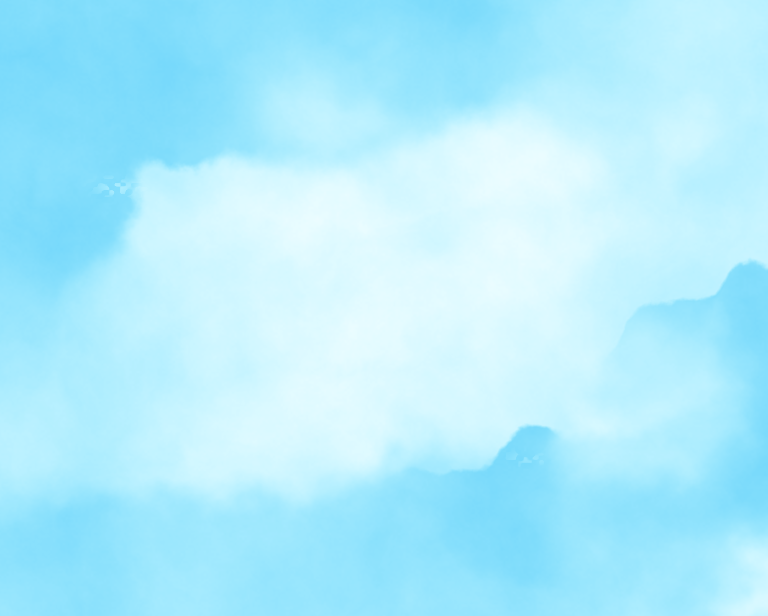
Give the GLSL for this texture, as a Shadertoy shader.

```glsl
// Soft watercolour sky: a scalar "paleness" field is painted with gaussian washes
// and crisp noisy cloud ridges, warped by fractal noise, then mapped to a
// ramp that runs from sky blue to near white.
#define WARP 0.20          // bend of the soft washes
#define RIDGE_ROUGH 0.045  // raggedness of the crisp cloud edges
#define EDGE 0.006         // half width of a crisp edge
#define MOTTLE 0.24        // broad uneven pigment
#define BLOOM 0.08         // small blotches of pigment
#define GRAIN 0.022        // paper grain
#define DEEP_BLUE vec3(0.42, 0.83, 0.978)
#define PALE_WHITE vec3(0.925, 0.99, 1.0)

float hash(vec2 p) {
    return fract(sin(dot(p, vec2(127.1, 311.7))) * 43758.5453);
}

float noise(vec2 p) {
    vec2 i = floor(p), f = fract(p);
    f = f * f * (3.0 - 2.0 * f);
    return mix(mix(hash(i), hash(i + vec2(1, 0)), f.x),
               mix(hash(i + vec2(0, 1)), hash(i + vec2(1, 1)), f.x), f.y);
}

// Fractal noise, centred on zero
float fbm(vec2 p) {
    float sum = 0.0, amp = 0.5;
    for (int i = 0; i < 5; i++) {
        sum += amp * (noise(p) - 0.5);
        p = mat2(1.6, 1.2, -1.2, 1.6) * p + 7.3;
        amp *= 0.5;
    }
    return sum;
}

float puff(vec2 p, vec2 centre, vec2 radius) {
    vec2 q = (p - centre) / radius;
    return exp(-dot(q, q));
}

float bump(float x, float centre, float width) {
    float q = (x - centre) / width;
    return exp(-q * q);
}

// Pull the paleness towards a tone inside a soft ellipse
void wash(inout float v, vec2 p, vec2 centre, vec2 radius, float tone) {
    v = mix(v, tone, puff(p, centre, radius));
}

// Open sky, darker at the left and along the bottom
float skyTone(vec2 p) {
    float v = mix(0.34, 0.48, smoothstep(0.2, 1.1, p.x));
    wash(v, p, vec2(0.15, 0.87), vec2(0.50, 0.32), 0.15);
    wash(v, p, vec2(0.76, 0.95), vec2(0.22, 0.17), 0.15);
    wash(v, p, vec2(0.10, 0.64), vec2(0.18, 0.20), 0.18);
    wash(v, p, vec2(0.65, 0.04), vec2(0.60, 0.18), 0.31);
    wash(v, p, vec2(1.18, 0.82), vec2(0.27, 0.32), 0.67);
    wash(v, p, vec2(0.53, 0.80), vec2(0.16, 0.09), 0.66);
    wash(v, p, vec2(0.08, 0.31), vec2(0.28, 0.14), 0.62);
    wash(v, p, vec2(0.30, 0.08), vec2(0.09, 0.08), 0.45);
    wash(v, p, vec2(0.09, 0.12), vec2(0.12, 0.08), 0.18);
    return v;
}

// Broad pale cloud: crisp at its upper left, dissolving elsewhere
void paintCloud(inout float v, vec2 p, vec2 w, float rough) {
    float top = 0.735 + 0.012 * bump(p.x, 0.41, 0.06)
              + 0.08 * smoothstep(0.58, 0.80, p.x) + rough;
    float soft = mix(0.045, 0.010, bump(p.x, 0.30, 0.13))
               + 0.06 * smoothstep(0.75, 1.0, p.x);
    float left = 0.12 + 0.12 * smoothstep(0.48, 0.67, p.y) - 0.02 * smoothstep(0.68, 0.74, p.y);
    float leftSoft = mix(0.12, 0.018, smoothstep(0.42, 0.66, p.y));
    float base = 0.175 + 0.16 * smoothstep(0.45, 1.0, p.x);
    float mask = smoothstep(-soft, soft, top - p.y)
               * smoothstep(-0.05, 0.05, w.y - base)
               * smoothstep(-leftSoft, leftSoft, mix(p.x, w.x, 0.4) - left + rough);
    float body = mix(0.58, 0.76, smoothstep(0.18, 0.42, w.x));
    v = mix(v, mix(body, 0.66, smoothstep(0.85, 1.05, w.x)), mask);

    // Bright heart and cooler pockets
    float light = 0.0;
    light = max(light, puff(w, vec2(0.80, 0.73), vec2(0.14, 0.12)));
    light = max(light, puff(w, vec2(0.63, 0.47), vec2(0.16, 0.12)));
    light = max(light, puff(w, vec2(0.76, 0.58), vec2(0.20, 0.16)));
    light = max(light, 0.75 * puff(w, vec2(0.50, 0.67), vec2(0.20, 0.06)));
    light = max(light, 0.6 * puff(w, vec2(0.55, 0.34), vec2(0.24, 0.13)));
    v = mix(v, 0.97, light * mask);
    wash(v, w, vec2(0.65, 0.62), vec2(0.05, 0.05), 0.80);
    wash(v, w, vec2(1.10, 0.79), vec2(0.05, 0.06), 0.80);
    wash(v, w, vec2(1.17, 0.71), vec2(0.07, 0.06), 0.60);
}

// Blue banks that cut across the cloud from below and from the right
void paintBanks(inout float v, vec2 p, vec2 w, float rough) {
    float low = 0.20 + 0.05 * bump(p.x, 0.665, 0.032) + 0.02 * bump(p.x, 0.74, 0.05)
              + 0.105 * bump(p.x, 0.875, 0.095) + rough;
    float soft = EDGE + 0.07 * smoothstep(0.89, 1.0, p.x);
    float mask = smoothstep(-soft, soft, low - p.y)
               * smoothstep(0.59, 0.78, p.x) * (1.0 - smoothstep(0.88, 1.03, w.x));
    v = mix(v, mix(0.34, 0.16, smoothstep(0.02, 0.16, w.y)), mask);

    float high = 0.40 + 0.11 * smoothstep(0.96, 1.06, p.x)
               + 0.055 * smoothstep(1.13, 1.21, p.x) + rough;
    float right = smoothstep(1.03, 1.22, w.x);
    float fade = max(exp(-max(high - p.y, 0.0) / 0.09), right);
    mask = smoothstep(-EDGE, EDGE, high - p.y) * smoothstep(0.95, 1.06, p.x) * fade;
    v = mix(v, mix(0.45, 0.17, right), mask);

    wash(v, w, vec2(1.13, 0.12), vec2(0.13, 0.10), 0.18);
    wash(v, w, vec2(1.02, 0.26), vec2(0.10, 0.07), 0.60);
    wash(v, w, vec2(1.00, 0.34), vec2(0.07, 0.04), 0.84);
    wash(v, w, vec2(0.95, 0.46), vec2(0.06, 0.018), 0.82);
    wash(v, w, vec2(1.00, 0.00), vec2(0.09, 0.06), 0.55);
    wash(v, w, vec2(1.24, 0.02), vec2(0.09, 0.06), 0.86);
}

void mainImage(out vec4 fragColor, in vec2 fragCoord) {
    vec2 p = fragCoord / iResolution.xy * vec2(1.25, 1.0);
    vec2 w = p + WARP * vec2(fbm(p * 6.0), fbm(p * 6.0 + 31.0));
    float rough = RIDGE_ROUGH * fbm(p * 24.0);

    float v = skyTone(w);
    paintCloud(v, p, w, rough);
    paintBanks(v, p, w, rough);

    // Dry brush flecks, pigment mottling and fine grain
    float flecks = puff(p, vec2(0.19, 0.695), vec2(0.03, 0.015))
                 + 0.6 * puff(p, vec2(0.855, 0.255), vec2(0.03, 0.012));
    v += 0.35 * flecks * smoothstep(0.52, 0.68, noise(p * vec2(110.0, 160.0)));
    v += MOTTLE * fbm(p * 8.0 + 11.0) + BLOOM * fbm(w * 30.0);
    v = clamp(v + GRAIN * (noise(p * 240.0) - 0.5), 0.0, 1.0);

    vec3 color = mix(DEEP_BLUE, PALE_WHITE, v) + vec3(0.0, 0.065, 0.03) * v * (1.0 - v);
    fragColor = vec4(color, 1.0);
}
```
